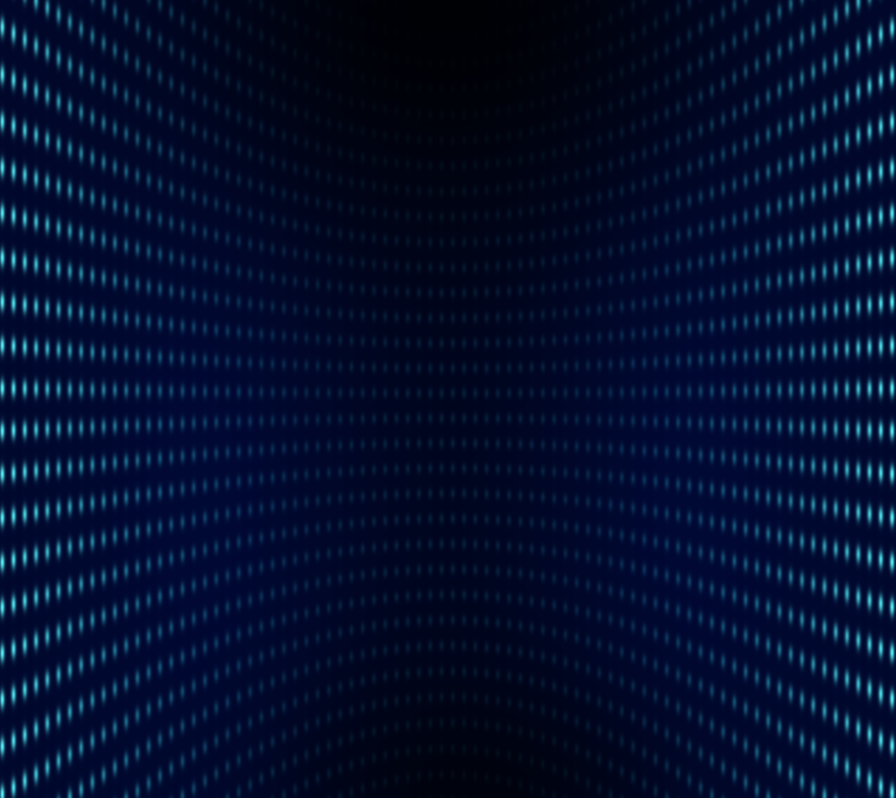
Write a WebGL 2 fragment shader that draws this background.

```glsl
#version 300 es
precision highp float;
// A curved wall of soft cyan light dashes on deep navy.
// Straight columns meet rows that spread apart toward both sides;
// each dash is a Gaussian spot, and dark pools cover the top and bottom middle.

#define COLUMN_PITCH 0.01257   // lengths are fractions of the canvas width
#define COLUMN_START 0.0026
#define ROW_PITCH 0.0278
#define ROW_START 0.0078
#define HORIZON 0.4985         // fraction of the canvas height
#define SIDE_SPREAD 0.71
#define DASH_SIZE vec2(0.0018, 0.0038)
#define CENTER_LIGHT 0.13

uniform vec2 u_resolution;
out vec4 fragColor;

const vec3 NAVY = vec3(0.0, 0.032, 0.195);
const vec3 DIM_CYAN = vec3(0.17, 0.80, 0.92);
const vec3 BRIGHT_CYAN = vec3(0.34, 0.95, 0.98);

// Soft elliptical spot: 1 at its middle, fading outward.
float spot(vec2 offset, vec2 radius) {
    vec2 q = offset / radius;
    return exp(-dot(q, q));
}

// Bend of the wall: 0 at the middle, 1 at the sides.
float bend(float side) {
    float s2 = side * side;
    return s2 * (1.3 - 0.3 * s2);
}

// Light of the dash nearest to p.
float dashes(vec2 p, float horizon, float pixel) {
    float column = floor((p.x - COLUMN_START) / COLUMN_PITCH + 0.5);
    float columnX = COLUMN_START + column * COLUMN_PITCH;
    float curve = bend(abs(columnX * 2.0 - 1.0));
    float stretch = 1.0 + SIDE_SPREAD * curve;

    // Undo the spread so that the rows become evenly spaced.
    float height = (p.y - horizon) / stretch;
    float growth = 1.0 + mix(0.05, 0.25, curve) * abs(height);
    float row = (height / growth - ROW_START) / ROW_PITCH;
    float rowOffset = (row - floor(row + 0.5)) * ROW_PITCH * stretch * growth;

    vec2 size = max(DASH_SIZE * vec2(1.0, stretch), vec2(0.6 * pixel));
    return spot(vec2(p.x - columnX, rowOffset), size * 1.4142);
}

void main() {
    float pixel = 1.0 / u_resolution.x;
    vec2 p = gl_FragCoord.xy * pixel;
    float top = u_resolution.y * pixel;
    float side = abs(p.x * 2.0 - 1.0);

    // Navy ground, brightest halfway to the sides.
    float ground = mix(0.62, 0.90, smoothstep(0.0, 0.6, side));
    ground += 0.16 * spot(vec2(side - 0.5, p.y - 0.40 * top), vec2(0.3, 0.35));
    float topShade = spot(vec2(p.x - 0.5, p.y - top), vec2(0.30, 0.26));
    float bottomShade = spot(vec2(p.x - 0.54, p.y), vec2(0.22, 0.14));
    ground *= (1.0 - 0.85 * topShade) * (1.0 - 0.6 * bottomShade);

    // Dashes grow brighter toward the sides.
    float light = mix(CENTER_LIGHT, 1.0, side * side * side);
    vec3 tint = mix(DIM_CYAN, BRIGHT_CYAN, light);
    float fade = (1.0 - topShade) * (1.0 - 0.7 * bottomShade);
    float glow = dashes(p, HORIZON * top, pixel) * light * fade;

    fragColor = vec4(mix(NAVY * ground, tint, glow), 1.0);
}
```
